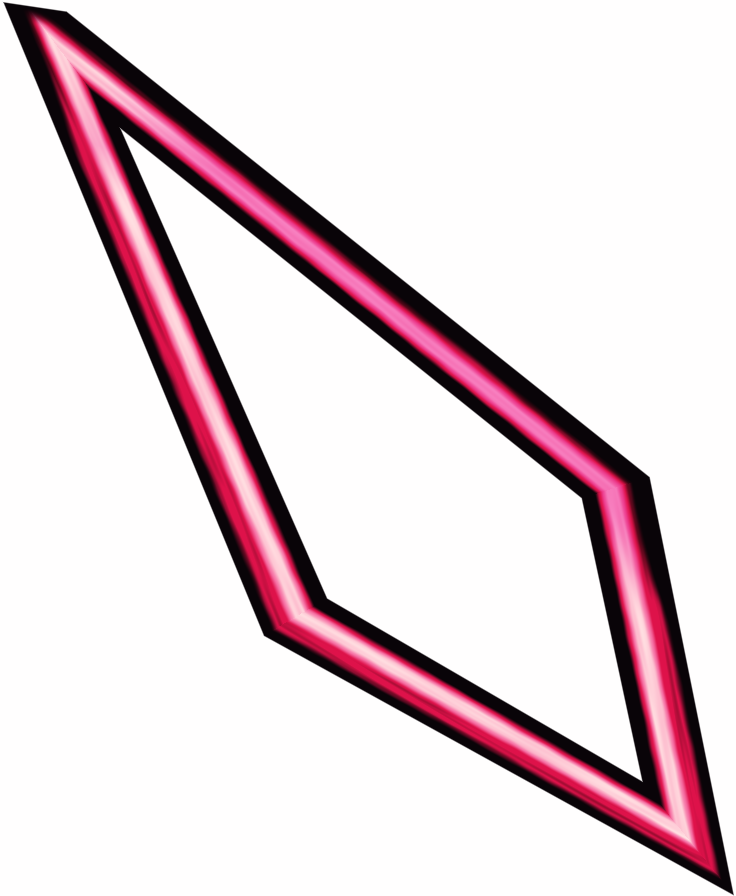
A Shadertoy shader for this background:

```glsl
// A slanted four-sided neon frame with black borders on a white ground.
// Each side measures how far a point lies between its outer and inner edge;
// that ratio drives a black, crimson, pink and pale glow with faint streaks.

vec2 hashGradient(vec2 cell) {
    float h = fract(sin(dot(cell, vec2(127.1, 311.7))) * 4375.85);
    return vec2(cos(6.2832 * h), sin(6.2832 * h));
}

float gradientNoise(vec2 p) {
    vec2 i = floor(p), f = p - i;
    vec2 w = f * f * f * (f * (f * 6.0 - 15.0) + 10.0);
    vec2 e = vec2(1.0, 0.0);
    float a = dot(hashGradient(i), f);
    float b = dot(hashGradient(i + e), f - e);
    float c = dot(hashGradient(i + e.yx), f - e.yx);
    float d = dot(hashGradient(i + e.xx), f - e.xx);
    return mix(mix(a, b, w.x), mix(c, d, w.x), w.y);
}

// Signed distance to a line, positive on the right of a -> b.
float lineDistance(vec2 p, vec2 a, vec2 b) {
    vec2 d = normalize(b - a);
    return dot(p - a, vec2(d.y, -d.x));
}

void mainImage(out vec4 fragColor, in vec2 fragCoord) {
    vec2 p = fragCoord / iResolution.xy * vec2(0.8203, 1.0);

    // Corners, clockwise from the top left
    vec2 outer[4] = vec2[4](vec2(-0.0241, 1.0656), vec2(0.724, 0.4674),
                            vec2(0.8177, 0.001), vec2(0.2943, 0.2904));
    vec2 inner[4] = vec2[4](vec2(0.1341, 0.8568), vec2(0.6484, 0.444),
                            vec2(0.7161, 0.1276), vec2(0.3646, 0.332));

    // Nearest side: depth runs from 0 at the outer edge to 1 at the inner edge
    float depth = 10.0, along = 0.0, inside = 10.0, outsideHole = -10.0;
    for (int i = 0; i < 4; i++) {
        int j = (i + 1) % 4;
        float fromOuter = lineDistance(p, outer[i], outer[j]);
        float fromInner = -lineDistance(p, inner[i], inner[j]);
        float ratio = fromOuter / max(fromOuter + fromInner, 0.02);
        if (ratio < depth) {
            depth = ratio;
            along = dot(p - outer[i], normalize(outer[j] - outer[i])) + float(i) * 3.0;
        }
        inside = min(inside, fromOuter);
        outsideHole = max(outsideHole, fromInner);
    }

    // Blunt cut across the top left tip
    float cut = lineDistance(p, vec2(0.0039, 0.9974), vec2(0.0742, 0.987));
    float band = min(min(inside, cut), outsideHole);

    // The upper side is deeper in hue; the other sides and the tip are paler
    float topDistance = lineDistance(p, outer[0], outer[1]);
    float lower = smoothstep(0.05, 0.13, topDistance);
    float pale = max(lower, smoothstep(0.24, 0.03, distance(p, vec2(0.06, 0.95))));

    // Streaks drawn out along each side
    float streak = gradientNoise(vec2(along * 9.0, depth * 13.0));
    float grain = gradientNoise(vec2(along * 32.0, depth * 9.0) + 7.0);
    float t = depth + 0.018 * grain;

    vec3 black = vec3(0.035, 0.015, 0.03);
    vec3 darkRed = vec3(0.4, 0.03, 0.11);
    vec3 crimson = vec3(0.87, 0.07, 0.29);
    vec3 pink = mix(vec3(0.93, 0.24, 0.56), vec3(0.96, 0.42, 0.63), pale);
    vec3 core = mix(vec3(0.97, 0.5, 0.75), vec3(1.0, 0.85, 0.87), pale);

    // Glow layers from the outer border inwards
    float border = mix(0.24, 0.12, lower);
    vec3 rim = mix(darkRed, crimson, clamp(0.15 + 0.8 * lower + streak, 0.0, 1.0));
    vec3 color = mix(black, rim, smoothstep(border, border + 0.12, t));
    color = mix(color, crimson, smoothstep(0.32, 0.39, t));
    color = mix(color, pink, smoothstep(0.37, 0.44, t));
    color = mix(color, core, smoothstep(0.42, 0.51, t) * (0.9 + 0.3 * streak));
    color = mix(color, pink, smoothstep(0.62, 0.7, t));
    color = mix(color, crimson, smoothstep(0.68, 0.74, t));
    color = mix(color, black, smoothstep(0.73, 0.81, t));
    color = mix(black, color, smoothstep(0.002, 0.02, cut));

    // Frame over the white ground
    float edge = 0.9 / iResolution.y;
    color = mix(vec3(1.0, 0.995, 0.995), color, smoothstep(-edge, edge, band));
    fragColor = vec4(color, 1.0);
}
```
